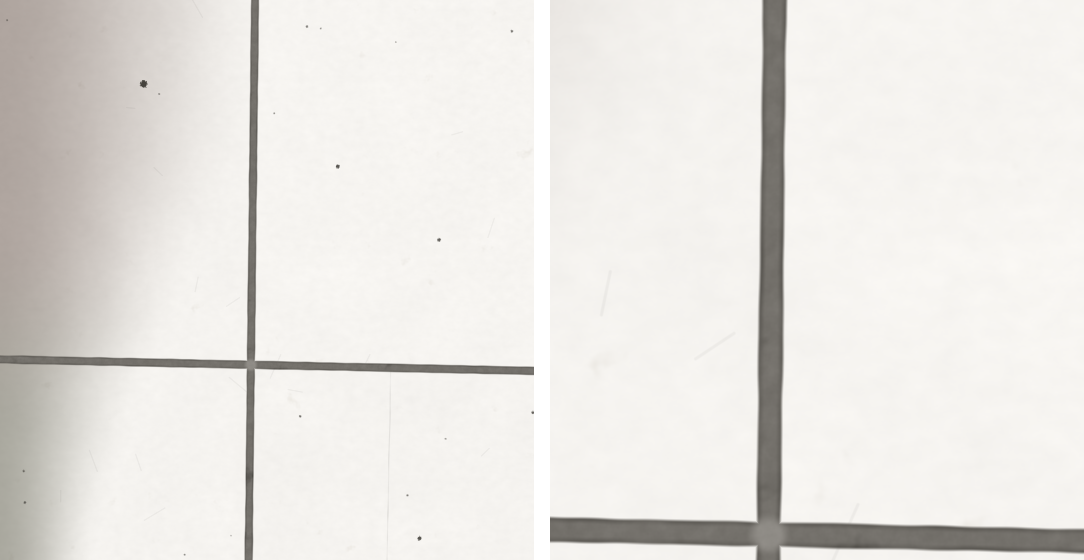
Left, the full canvas; right, a detail of the centre.
Write a Shadertoy shader that draws this texture.

```glsl
// Pale floor tiles meeting at one slightly skewed cross of grey grout.
// A sheared grid gives the joints; gradient noise gives mottling and worn edges;
// hashed loops scatter specks and hairline scratches under a soft left shadow.

#define TILE_SIZE 0.80
#define CROSS vec2(0.4480, 0.3486)
#define SKEW vec2(0.0114, -0.0217)
#define GROUT_HALF vec2(0.0070, 0.0072)
#define EDGE_WEAR 0.0009
#define SPECKS 18
#define SCRATCHES 16
#define CHIP_POS vec2(0.2565, 0.850)
#define CRACK_X 0.698
#define TILE_COLOR vec3(0.965, 0.957, 0.943)
#define GROUT_COLOR vec3(0.455, 0.442, 0.420)
#define DIRT_COLOR vec3(0.27, 0.26, 0.24)

vec2 hash2(vec2 p) {
    vec3 q = fract(p.xyx * vec3(0.1031, 0.1030, 0.0973));
    q += dot(q, q.yzx + 33.33);
    return fract((q.xx + q.yz) * q.zy);
}

float cornerSlope(vec2 cell, vec2 offset) {
    return dot(hash2(cell) * 2.0 - 1.0, offset);
}

float gradientNoise(vec2 p) {
    vec2 i = floor(p), f = fract(p);
    vec2 u = f * f * f * (f * (f * 6.0 - 15.0) + 10.0);
    vec2 e = vec2(1.0, 0.0);
    float low = mix(cornerSlope(i, f), cornerSlope(i + e, f - e), u.x);
    float high = mix(cornerSlope(i + e.yx, f - e.yx), cornerSlope(i + 1.0, f - 1.0), u.x);
    return mix(low, high, u.y);
}

float fbm(vec2 p) {
    float sum = 0.0, amp = 0.5;
    for (int i = 0; i < 4; i++) {
        sum += amp * gradientNoise(p);
        p = p * 2.03 + 17.3;
        amp *= 0.55;
    }
    return sum;
}

float segmentDistance(vec2 p, vec2 a, vec2 b) {
    vec2 pa = p - a, ba = b - a;
    return length(pa - ba * clamp(dot(pa, ba) / dot(ba, ba), 0.0, 1.0));
}

// Irregular dark spot, coverage 0 to 1
float speck(vec2 p, vec2 center, float radius, float soft) {
    float ragged = 0.5 * radius * gradientNoise(p * 330.0);
    return 1.0 - smoothstep(-soft, soft, length(p - center) - radius + ragged);
}

// Left shadow: wide and rosy at the top, narrow and neutral at the bottom
vec3 shadowTint(vec2 p) {
    float reach = mix(0.17, 0.50, smoothstep(-0.1, 1.0, p.y));
    float lit = smoothstep(-0.05, 1.0, p.x / reach + 0.10 * fbm(p * 5.0));
    vec3 dark = mix(vec3(0.69, 0.69, 0.66), vec3(0.71, 0.675, 0.66), smoothstep(0.2, 0.6, p.y));
    return mix(dark, vec3(1.0), lit);
}

void mainImage(out vec4 fragColor, in vec2 fragCoord) {
    vec2 p = fragCoord / iResolution.y;
    float px = 1.0 / iResolution.y;
    float aspect = iResolution.x / iResolution.y;
    float soft = max(px, 0.0012);

    // Sheared tile grid
    vec2 grid = p - CROSS - SKEW * (p.yx - CROSS.yx);
    vec2 signedDist = grid - TILE_SIZE * round(grid / TILE_SIZE);
    vec2 tileId = floor(grid / TILE_SIZE);

    // Glazed surface: per-tile tone, clouds, fine mottling
    vec3 color = TILE_COLOR + 0.008 * (hash2(tileId + 9.0).x - 0.5);
    color += 0.022 * fbm(p * 9.0) + 0.026 * fbm(p * vec2(55.0, 75.0));
    float smudge = smoothstep(0.22, 0.5, fbm(p * 24.0 + 40.0));
    color -= smudge * vec3(0.05, 0.055, 0.065);

    // Hairline scratches
    for (int i = 0; i < SCRATCHES; i++) {
        vec2 start = hash2(vec2(float(i), 3.7)) * vec2(aspect, 1.0);
        vec2 rnd = hash2(vec2(float(i), 8.1));
        float angle = 6.2832 * rnd.x;
        vec2 end = start + (0.01 + 0.04 * rnd.y) * vec2(cos(angle), sin(angle));
        float d = segmentDistance(p, start, end);
        color -= 0.035 * (1.0 - smoothstep(0.0, soft, d - 0.0003));
    }

    // Faint crack running down the lower right tile
    float crackX = CRACK_X + 0.02 * (p.y - CROSS.y) + 0.002 * gradientNoise(vec2(p.y * 14.0, 2.0));
    float crack = 1.0 - smoothstep(0.0, soft, abs(p.x - crackX) - 0.0003);
    color -= 0.07 * crack * step(p.y, CROSS.y) * (0.7 + gradientNoise(p * 30.0));

    // Grout with worn edges, grime along its rims and a paler crossing
    vec2 wobble = EDGE_WEAR * vec2(gradientNoise(vec2(p.y * 38.0, 1.5)), gradientNoise(vec2(p.x * 38.0, 6.5)));
    vec2 rim = abs(signedDist) - GROUT_HALF - wobble;
    float joint = min(rim.x, rim.y);
    float grout = 1.0 - smoothstep(-soft, soft, joint);
    float crossing = 1.0 - smoothstep(0.006, 0.014, length(signedDist));
    float grime = smoothstep(-0.004, 0.0, joint) * (0.45 + 0.5 * gradientNoise(p * 28.0));
    grime += 0.6 * smoothstep(0.12, 0.4, fbm(p * 22.0 + 5.0));
    vec3 groutColor = GROUT_COLOR + 0.07 * fbm(p * 90.0) + 0.10 * crossing;
    groutColor = mix(groutColor, DIRT_COLOR, clamp(grime, 0.0, 0.8) * (1.0 - crossing));

    color = min(color, 1.0) * shadowTint(p);
    color = mix(color, groutColor, grout);

    // Scattered specks and one larger chip
    float dirt = speck(p, CHIP_POS, 0.0062, soft);
    for (int i = 0; i < SPECKS; i++) {
        vec2 center = hash2(vec2(float(i), 21.3)) * vec2(aspect, 1.0);
        float size = hash2(vec2(float(i), 47.9)).x;
        dirt = max(dirt, (0.45 + 0.45 * size) * speck(p, center, mix(0.0009, 0.0034, size * size), soft));
    }
    color = mix(color, DIRT_COLOR, dirt);

    fragColor = vec4(clamp(color, 0.0, 1.0), 1.0);
}
```
